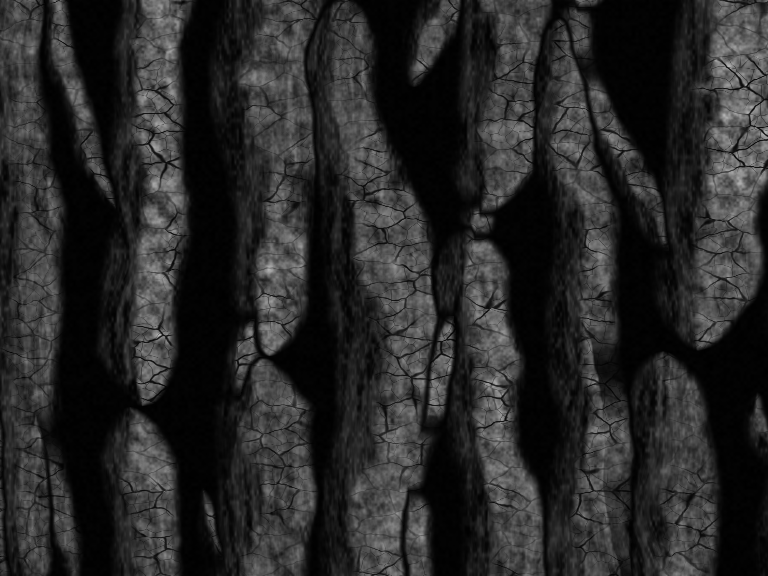
Write a WebGL 2 fragment shader that draws this texture.

```glsl
#version 300 es
precision highp float;
// Deeply furrowed tree bark: upright ridges with pale cracked crests and black crevices.

uniform vec2 u_resolution;
out vec4 fragColor;

float hash(vec2 p) {
  return fract(sin(dot(p, vec2(127.1, 311.7))) * 43758.5453);
}

vec2 hash2(vec2 p) {
  return vec2(hash(p), hash(p + 47.3));
}

float noise(vec2 p) {
  vec2 cell = floor(p), f = fract(p);
  f = f * f * (3.0 - 2.0 * f);
  float low = mix(hash(cell), hash(cell + vec2(1, 0)), f.x);
  float high = mix(hash(cell + vec2(0, 1)), hash(cell + vec2(1, 1)), f.x);
  return mix(low, high, f.y);
}

float fbm(vec2 p) {
  float sum = 0.0, amplitude = 0.5;
  for (int i = 0; i < 4; i++) {
    sum += amplitude * noise(p);
    p = mat2(1.6, 1.2, -1.2, 1.6) * p + 7.1;
    amplitude *= 0.5;
  }
  return sum / 0.9375;
}

// Gap between the two nearest cell centres: zero along the cracks.
float cellEdge(vec2 p) {
  vec2 cell = floor(p);
  float nearest = 9.0, second = 9.0;
  for (int y = -1; y <= 1; y++) {
    for (int x = -1; x <= 1; x++) {
      vec2 site = cell + vec2(x, y);
      float d = length(site + hash2(site) - p);
      second = min(second, max(nearest, d));
      nearest = min(nearest, d);
    }
  }
  return second - nearest;
}

// One column of tapered ridges: x = inward depth, y = side (-1 to 1), z = crest strength.
vec3 ridge(vec2 p, float id, float spacing, float width, float span, float slant) {
  float along = p.y / span + hash(vec2(id, 3.0));
  float part = floor(along), t = fract(along);
  float seed = hash(vec2(id, part));
  float taper = sqrt(clamp(min(t, 1.0 - t) * span / 0.09, 0.0, 1.0));
  float center = (id + 0.5 + 0.35 * (seed - 0.5)) * spacing;
  center += 0.075 * (noise(vec2(id * 7.0, p.y * 2.3)) - 0.5);
  center += 0.03 * (noise(vec2(id * 5.0, p.y * 8.0)) - 0.5);
  center += slant * (t - 0.5) * (seed > 0.5 ? 1.0 : -1.0);
  float halfWidth = width * taper * (0.75 + 0.5 * noise(vec2(id * 9.0, p.y * 3.5)));
  float offset = p.x - center;
  return vec3(halfWidth - abs(offset), offset / max(halfWidth, 0.001), 0.55 + 0.45 * seed);
}

// Keeps the foremost ridge in front and remembers the depth of the next one.
void overlay(vec3 candidate, inout vec3 front, inout float behind) {
  behind = max(behind, min(front.x, candidate.x));
  if (candidate.x > front.x) front = candidate;
}

// Dark, upright fibres on the flanks.
float fibreTone(vec2 p) {
  float strands = fbm(vec2(p.x * 85.0 + 3.0 * noise(p * 9.0), p.y * 13.0));
  float flecks = noise(p * vec2(230.0, 110.0));
  return 0.21 * smoothstep(0.2, 0.85, strands) + 0.17 * flecks * flecks;
}

// Pale, lumpy plates split by short, mostly level cracks.
float plateTone(vec2 p) {
  vec2 warped = p + 0.022 * (vec2(fbm(p * 24.0), fbm(p * 24.0 + 31.0)) - 0.5);
  float relief = fbm(p * 34.0) - fbm(p * 34.0 + vec2(0.35, 0.45));
  float tone = 0.19 + 0.38 * fbm(p * 60.0) + 0.42 * relief;
  tone += 0.17 * (noise(p * 210.0) - 0.5);
  float broken = smoothstep(0.3, 0.6, noise(p * 15.0 + 5.0));
  float coarse = smoothstep(0.01, 0.085, cellEdge(warped * vec2(14.0, 27.0)));
  float fine = smoothstep(0.0, 0.1, cellEdge(warped * vec2(38.0, 48.0) + 9.0));
  return tone * mix(1.0, coarse, 0.3 + 0.6 * broken) * mix(1.0, fine, 0.4 * broken);
}

void main() {
  vec2 p = gl_FragCoord.xy / u_resolution.y;
  float aspect = u_resolution.x / u_resolution.y;
  vec2 q = p + vec2(0.024 * (fbm(p * vec2(16.0, 11.0)) - 0.5), 0.0);

  // Broad ridges, then slender slanting branches.
  vec3 front = vec3(-1.0, 0.0, 0.0);
  float behind = -1.0;
  const float broad = 0.19, sparse = 0.31;
  for (float id = -1.0; id <= ceil(aspect / broad); id++) {
    overlay(ridge(q, id, broad, 0.087, 1.25, 0.06), front, behind);
  }
  for (float id = -1.0; id <= ceil(aspect / sparse); id++) {
    overlay(ridge(q, id + 40.0 - 40.0, sparse, 0.043, 0.65, 0.17), front, behind);
  }

  // Pale crest toward the right of each ridge, with a ragged border.
  float ragged = 0.75 * (fbm(p * vec2(19.0, 13.0)) - 0.5);
  float crest = 1.0 - smoothstep(0.36, 0.68, abs(front.y - 0.3 + ragged));
  crest *= front.z * (0.6 + 0.4 * smoothstep(0.25, 0.6, noise(p * vec2(6.0, 4.0))));

  float flankLight = mix(0.55, 1.15, smoothstep(-0.9, 0.5, front.y));
  float tone = mix(fibreTone(p) * flankLight, plateTone(p) * 1.15, crest);

  // Crevices and the seams where ridges overlap.
  float open = smoothstep(0.0, 0.026, front.x);
  float seam = smoothstep(0.0, 0.016, front.x - behind);
  tone *= open * mix(0.12, 1.0, seam);
  tone += 0.016 * noise(p * 170.0);
  fragColor = vec4(vec3(clamp(tone, 0.0, 1.0)), 1.0);
}
```
